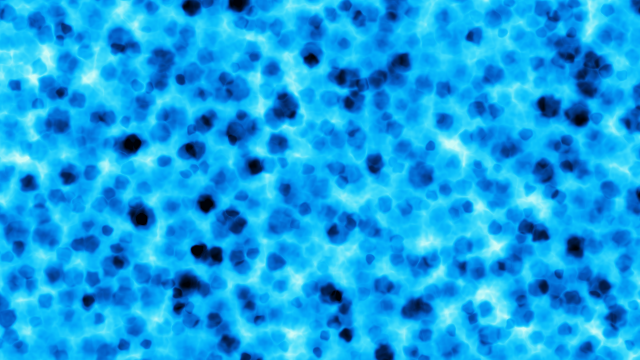
Give the GLSL for this texture, as a Shadertoy shader.

```glsl
const int LAYERS = 3;
const float BASE_SCALE = 11.0;     // cells per canvas height, largest layer
const float SCALE_STEP = 1.32;
const float WEIGHT_STEP = 0.8;
const float LAYER_TURN = 0.65;     // radians between layers
const vec2 DISK_RADIUS = vec2(0.33, 0.58);
const float DISK_CORE = 0.55;      // flat part of each disk
const float GLOW = 0.7;            // light far from cell centres
const float GLOW_SHARPNESS = 14.0;
const float RIM_GLOW = 0.07;
const float RIM_WIDTH = 0.2;
const float WARP_SCALE = 45.0;
const float WARP_AMOUNT = 0.009;
const float BROAD_SCALE = 4.0;
const float BROAD_AMOUNT = 0.6;
const float GRAIN_SCALE = 75.0;
const float GRAIN_AMOUNT = 0.12;
const float TONE_MEAN = 0.37;
const float TONE_SPREAD = 0.55;

const int STOPS = 8;
const float LEVELS[STOPS] = float[STOPS](-3.0, -1.95, -1.12, -0.42, 0.1, 0.65, 1.3, 2.05);
const vec3 WATER[STOPS] = vec3[STOPS](
    vec3(0.00, 0.01, 0.04), vec3(0.01, 0.17, 0.42),
    vec3(0.01, 0.36, 0.76), vec3(0.01, 0.53, 0.91),
    vec3(0.01, 0.66, 0.97), vec3(0.05, 0.76, 0.98),
    vec3(0.26, 0.86, 0.98), vec3(0.78, 0.98, 0.97));

vec4 hash4(vec2 p) {
    vec4 q = fract(p.xyxy * vec4(0.1031, 0.1030, 0.0973, 0.1099));
    q += dot(q, q.wzxy + 33.33);
    return fract((q.xxyz + q.yzzw) * q.zywx);
}

float gradientDot(vec2 cell, vec2 offset, vec2 f) {
    float angle = 6.2832 * hash4(cell + offset).x;
    return dot(vec2(cos(angle), sin(angle)), f - offset);
}

float gradientNoise(vec2 p) {
    vec2 cell = floor(p), f = fract(p);
    vec2 u = f * f * f * (f * (f * 6.0 - 15.0) + 10.0);
    vec2 e = vec2(0.0, 1.0);
    return mix(mix(gradientDot(cell, e.xx, f), gradientDot(cell, e.yx, f), u.x),
               mix(gradientDot(cell, e.xy, f), gradientDot(cell, e.yy, f), u.x), u.y);
}

// Light of one cell layer: soft bright seams minus dark, flat-bottomed disks
float cellLight(vec2 p) {
    vec2 cell = floor(p), f = fract(p);
    float nearest = 8.0, second = 8.0, shade = 0.0, closeness = 0.0;
    for (int y = -1; y <= 1; y++)
    for (int x = -1; x <= 1; x++) {
        vec2 offset = vec2(x, y);
        vec4 h = hash4(cell + offset);
        float d = length(offset + h.xy - f);
        float radius = mix(DISK_RADIUS.x, DISK_RADIUS.y, h.z);
        float disk = 1.0 - smoothstep(DISK_CORE * radius, radius, d);
        shade = max(shade, h.w * h.w * disk);
        closeness += exp(-GLOW_SHARPNESS * d);
        second = min(second, max(nearest, d));
        nearest = min(nearest, d);
    }
    float softDistance = -log(closeness) / GLOW_SHARPNESS;
    float rim = 1.0 - smoothstep(0.0, RIM_WIDTH, second - nearest);
    return GLOW * softDistance + RIM_GLOW * rim - shade;
}

vec3 waterColor(float level) {
    vec3 color = WATER[0];
    for (int i = 1; i < STOPS; i++) {
        float t = (level - LEVELS[i - 1]) / (LEVELS[i] - LEVELS[i - 1]);
        color = mix(color, WATER[i], clamp(t, 0.0, 1.0));
    }
    return color;
}

void mainImage(out vec4 fragColor, in vec2 fragCoord) {
    vec2 uv = fragCoord / iResolution.y;

    // Slightly ragged outlines
    vec2 warp = vec2(gradientNoise(uv * WARP_SCALE + 7.3),
                     gradientNoise(uv * WARP_SCALE + 91.7));
    vec2 p = uv + WARP_AMOUNT * warp;

    // Overlapping cells at falling sizes
    float tone = 0.0, scale = BASE_SCALE, weight = 1.0;
    for (int i = 0; i < LAYERS; i++) {
        float a = LAYER_TURN * float(i);
        mat2 turn = mat2(cos(a), sin(a), -sin(a), cos(a));
        tone += weight * cellLight(turn * p * scale + 37.0 * float(i + 2));
        scale *= SCALE_STEP;
        weight *= WEIGHT_STEP;
    }

    // Broad drift and fine mottling
    tone += BROAD_AMOUNT * gradientNoise(uv * BROAD_SCALE + 15.2);
    tone += GRAIN_AMOUNT * gradientNoise(uv * GRAIN_SCALE + 53.6);

    fragColor = vec4(waterColor((tone - TONE_MEAN) / TONE_SPREAD), 1.0);
}
```
